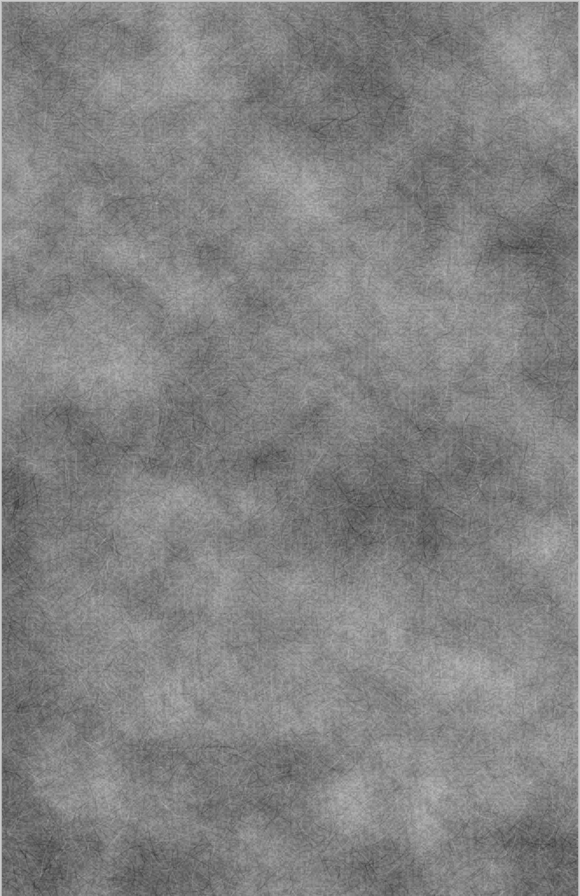
A WebGL 1 fragment shader for this texture:

```glsl
precision highp float;
// Grey fibrous paper: patchy value-noise clouds with faint axis-aligned creases,
// overlaid with layers of fine faint curved hairs scattered in jittered cells,
// then fine grain and a thin pale rim on the left, right and top.

uniform vec2 u_resolution;

float hash(vec2 p) {
  return fract(sin(dot(p, vec2(127.1, 311.7))) * 43758.5453);
}

float noise(vec2 p) {
  vec2 i = floor(p);
  vec2 f = fract(p);
  f = f * f * (3.0 - 2.0 * f);
  return mix(mix(hash(i), hash(i + vec2(1.0, 0.0)), f.x),
             mix(hash(i + vec2(0.0, 1.0)), hash(i + vec2(1.0, 1.0)), f.x), f.y);
}

float fbm(vec2 p) {
  float sum = 0.0;
  float weight = 0.46;
  for (int i = 0; i < 5; i++) {
    sum += weight * noise(p);
    p = p * 2.03 + vec2(17.3, 9.1);
    weight *= 0.57;
  }
  return sum;
}

// Narrow dark folds where stretched noise crosses its middle value
float crease(vec2 p) {
  float ridge = 1.0 - abs(2.0 * fbm(p) - 1.0);
  return pow(ridge, 7.0);
}

// One layer of bent hairs, one per cell; dark hairs are negative, pale positive
float hairs(vec2 p, float layer) {
  vec2 home = floor(p / 0.045);
  float blur = 0.0012 + 0.6 / u_resolution.x;
  float sum = 0.0;
  for (int y = -1; y <= 1; y++) {
    for (int x = -1; x <= 1; x++) {
      vec2 cell = home + vec2(float(x), float(y));
      vec2 seed = cell + layer * vec2(37.0, 53.0);
      vec2 jitter = vec2(hash(seed), hash(seed + 11.3));
      float angle = 6.2832 * hash(seed + 23.7);
      float c = cos(angle);
      float s = sin(angle);
      vec2 q = p - (cell + jitter) * 0.045;
      q = vec2(c * q.x + s * q.y, c * q.y - s * q.x);
      q.y += (hash(seed + 41.9) - 0.5) * 24.0 * q.x * q.x;
      float reach = mix(0.015, 0.04, hash(seed + 59.1));
      float line = 1.0 - smoothstep(0.0, blur, abs(q.y));
      line *= 1.0 - smoothstep(reach * 0.4, reach, abs(q.x));
      float tint = hash(seed + 71.3) < 0.6 ? -0.036 : 0.036;
      sum += line * tint * mix(0.5, 1.3, hash(seed + 83.9));
    }
  }
  return sum;
}

void main() {
  vec2 uv = gl_FragCoord.xy / u_resolution.x;
  float top = u_resolution.y / u_resolution.x;

  // Broad clouds and creases
  vec2 warp = vec2(noise(uv * 12.0 + 31.0), noise(uv * 12.0 + 67.0)) - 0.5;
  vec2 p = uv + warp * 0.035;
  float cloud = fbm(p * 6.8 + 3.7) - 0.5;
  float folds = crease(p * vec2(4.0, 9.0) + 13.0) + crease(p * vec2(9.0, 4.5) + 29.0);
  float grey = 0.527 + 0.42 * cloud - 0.03 * folds;

  // Hairs, a little stronger in the dark patches
  float fibre = 0.0;
  for (int i = 0; i < 13; i++) {
    float layer = float(i) + 1.0;
    fibre += hairs(uv + layer * vec2(0.0173, 0.0291), layer);
  }
  grey += fibre * (1.0 - cloud);

  // Fine grain
  grey += 0.125 * (noise(uv * 332.0 - 0.5) - 0.5);

  // Pale rim
  float edge = min(min(uv.x, 1.0 - uv.x), top - uv.y);
  grey = mix(grey, 0.8, 1.0 - smoothstep(0.0015, 0.0045, edge));

  gl_FragColor = vec4(vec3(grey), 1.0);
}
```
